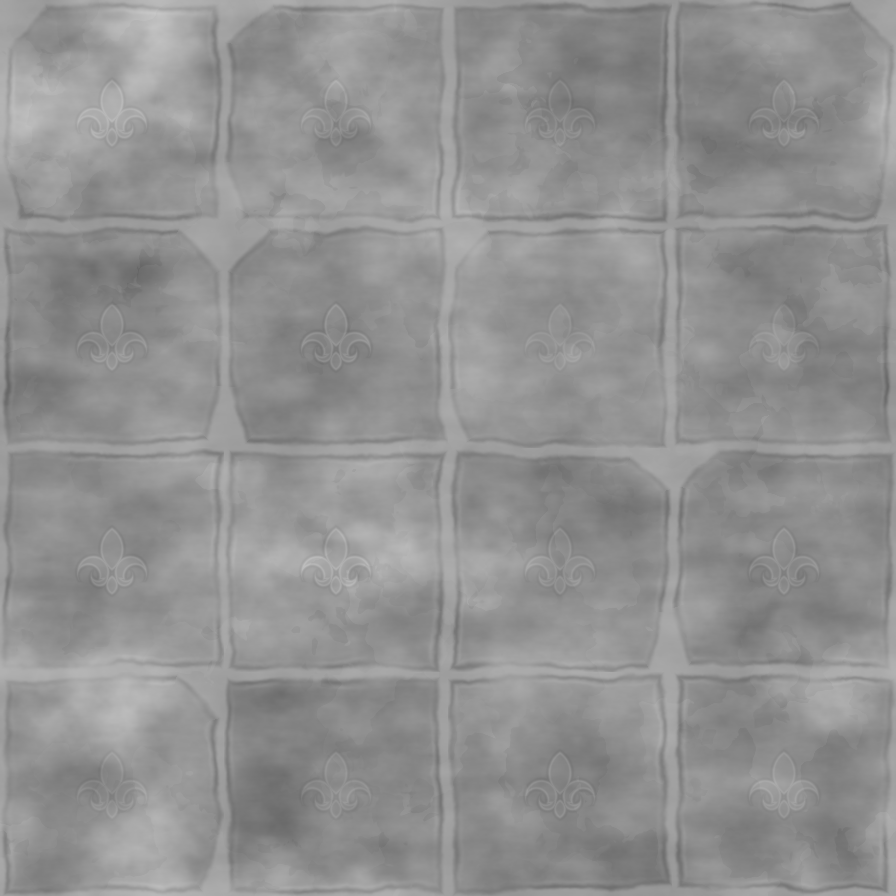
Reproduce this texture map procedurally as a WebGL 2 fragment shader.

```glsl
#version 300 es
precision highp float;

uniform vec2 u_resolution;
out vec4 fragColor;

const float TILES = 4.0;
const float TILE_HALF = 0.468;
const float TILE_TONE = 0.540;
const float JOINT_TONE = 0.630;
// One bit per tile, row by row from the lower left
const int LEFT_CHIPS = 0x3680;
const int RIGHT_CHIPS = 0x8141;

float hash(vec2 cell, float seed) {
    vec3 v = fract(vec3(cell, seed) * vec3(0.1031, 0.1030, 0.0973) + 0.137);
    v += dot(v, v.yzx + 33.33);
    return fract((v.x + v.y) * v.z);
}

// Value noise that wraps after the given number of cells
float noise(vec2 uv, vec2 period, float seed) {
    vec2 p = uv * period;
    vec2 i = floor(p);
    vec2 f = p - i;
    f = f * f * (3.0 - 2.0 * f);
    vec2 a = mod(i, period);
    vec2 b = mod(i + 1.0, period);
    return mix(mix(hash(a, seed), hash(vec2(b.x, a.y), seed), f.x),
               mix(hash(vec2(a.x, b.y), seed), hash(b, seed), f.x), f.y);
}

float fbm(vec2 uv, vec2 period, float seed) {
    float sum = 0.0;
    float weight = 0.5;
    for (int octave = 0; octave < 5; octave++) {
        sum += weight * noise(uv, period, seed + float(octave));
        period *= 2.0;
        weight *= 0.5;
    }
    return sum / 0.97;
}

float ridge(float d, float width) {
    return exp(-d * d / (width * width));
}

float disc(vec2 p, vec2 center, float radius) {
    return length(p - center) - radius;
}

// Pointed oval standing upright
float petal(vec2 p, vec2 halfSize) {
    float r = dot(halfSize, halfSize) / (2.0 * halfSize.x);
    return length(vec2(abs(p.x) + r - halfSize.x, p.y)) - r;
}

// Three-petalled lily, about one unit in radius
float lily(vec2 p) {
    p.x = abs(p.x);
    float middle = petal(p - vec2(0.0, 0.29), vec2(0.28, 0.54));
    float side = max(disc(p, vec2(0.50, -0.32), 0.40), -disc(p, vec2(0.63, -0.43), 0.32));
    side = max(side, -0.50 - p.y);
    float curl = max(disc(p, vec2(0.33, -0.47), 0.21), -disc(p, vec2(0.38, -0.36), 0.21));
    float tail = petal(p - vec2(0.0, -0.67), vec2(0.13, 0.22));
    return min(min(middle, side), min(curl, tail));
}

float hasChip(int mask, vec2 cell) {
    return float((mask >> int(cell.y * TILES + cell.x)) & 1);
}

// Signed amount by which a point lies past a broken corner
float chipDistance(vec2 q, vec2 cell, float size) {
    vec2 inset = 0.5 - abs(q);
    float broken = hasChip(q.x < 0.0 ? LEFT_CHIPS : RIGHT_CHIPS, cell);
    float upper = size - dot(inset, vec2(0.707));
    float lower = 0.100 - dot(inset, vec2(0.97, 0.25));
    return broken > 0.5 ? (q.y > 0.0 ? upper : lower) : -1.0;
}

// Clouds, sideways streaks and crisp flakes
float stain(vec2 uv) {
    float clouds = fbm(uv, vec2(7.0), 3.0) - 0.5;
    float mottle = fbm(uv, vec2(19.0, 23.0), 11.0) - 0.5;
    float streaks = fbm(uv, vec2(9.0, 40.0), 21.0) - 0.5;
    float glow = smoothstep(0.52, 0.80, fbm(uv, vec2(8.0), 45.0));
    vec2 warp = vec2(noise(uv, vec2(70.0), 31.0), noise(uv, vec2(70.0), 37.0)) - 0.5;
    vec2 flaked = uv + 0.012 * warp;
    float pale = smoothstep(0.57, 0.585, fbm(flaked, vec2(15.0), 41.0));
    float dark = smoothstep(0.62, 0.635, fbm(flaked, vec2(17.0), 51.0));
    float fade = noise(uv, vec2(13.0), 61.0);
    return 0.25 * clouds + 0.17 * mottle + 0.10 * streaks + 0.10 * glow
         + fade * (0.034 * pale - 0.036 * dark);
}

void main() {
    vec2 uv = gl_FragCoord.xy / min(u_resolution.x, u_resolution.y);
    vec2 grid = uv * TILES;
    vec2 cell = mod(floor(grid), TILES);
    vec2 local = fract(grid) - 0.5;

    // Uneven, slightly turned tile outline
    vec2 wobble = vec2(fbm(uv, vec2(22.0), 71.0), fbm(uv, vec2(22.0), 81.0)) - 0.5;
    vec2 shift = vec2(hash(cell, 91.0), hash(cell, 92.0)) - 0.5;
    float turn = 0.036 * (hash(cell, 93.0) - 0.5);
    vec2 q = local + 0.060 * wobble + 0.014 * shift + turn * vec2(-local.y, local.x);
    float box = max(abs(q.x), abs(q.y)) - TILE_HALF;
    float chip = chipDistance(q, cell, 0.150 + 0.03 * hash(cell, 94.0));
    float edge = max(box, chip);

    // Worn face, paler toward its rim, and raised mortar
    float wear = stain(uv);
    float rim = smoothstep(0.15, 0.48, max(abs(local.x), abs(local.y)));
    float face = TILE_TONE + wear + 0.022 * rim + 0.02 * (hash(cell, 95.0) - 0.5);
    float mortar = JOINT_TONE + 0.55 * wear;
    float tone = mix(face, mortar, smoothstep(-0.010, 0.022, edge));

    // Broken dark groove with a thin pale lip inside it
    float depth = mix(0.25, 1.0, smoothstep(0.2, 0.8, noise(uv, vec2(21.0), 97.0)));
    depth *= chip > box ? 0.4 : 1.0;
    tone += depth * (0.028 * ridge(edge + 0.024, 0.009) - 0.080 * ridge(edge, 0.011));

    // Shallow relief ornament
    float motif = lily(local * 6.0);
    float relief = mix(0.55, 1.05, hash(cell, 98.0));
    tone += relief * (0.055 * ridge(motif, 0.030) - 0.026 * ridge(motif - 0.065, 0.035)
          + 0.014 * smoothstep(0.02, -0.03, motif));

    fragColor = vec4(vec3(clamp(tone, 0.0, 1.0)), 1.0);
}
```
